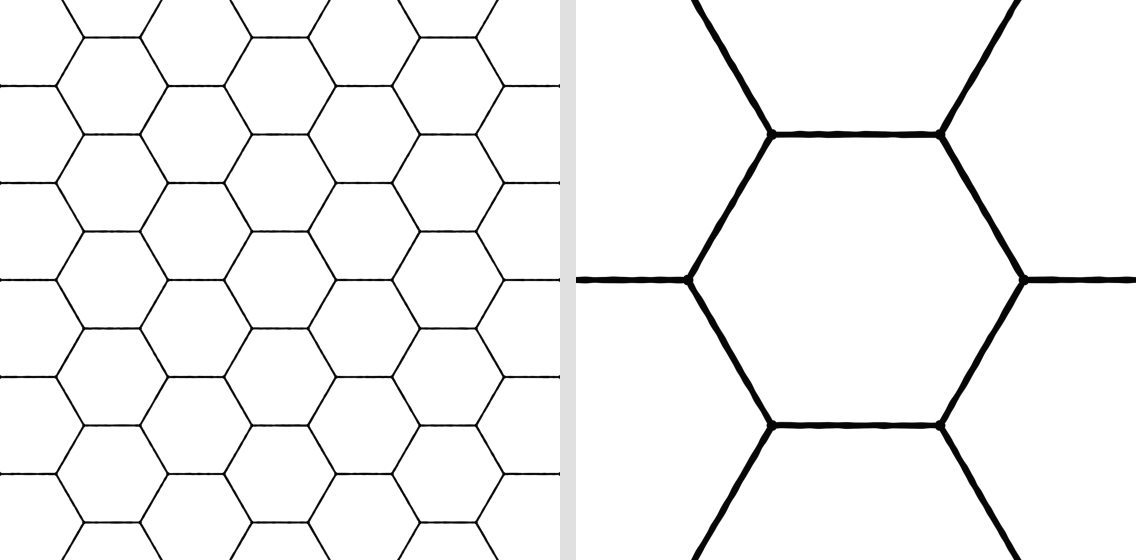
Left: the whole. Right: its middle third, enlarged.
Give the GLSL for this pattern, as a Shadertoy shader.

```glsl
const float SIDE = 0.1;            // hexagon side, in canvas heights
const float HALF_LINE = 0.0019;
const float JOINT_RADIUS = 0.0032;
const float ROUGHNESS = 0.0006;
const float SQRT3 = 1.7320508;
const vec3 PAPER = vec3(1.0);
const vec3 INK = vec3(0.025);

float hash(vec2 p) {
    p = fract(p * vec2(0.1031, 0.1137));
    p += dot(p, p.yx + 33.33);
    return fract((p.x + p.y) * p.x * 7.31);
}

float valueNoise(vec2 p) {
    vec2 i = floor(p), f = fract(p);
    f = f * f * (3.0 - 2.0 * f);
    float low = mix(hash(i), hash(i + vec2(1, 0)), f.x);
    float high = mix(hash(i + vec2(0, 1)), hash(i + vec2(1, 1)), f.x);
    return mix(low, high, f.y);
}

// Offset from the nearest centre of a flat-topped hexagon grid
vec2 hexLocal(vec2 p, float side) {
    vec2 period = side * vec2(3.0, SQRT3);
    vec2 a = mod(p + 0.5 * period, period) - 0.5 * period;
    vec2 b = mod(p, period) - 0.5 * period;
    return dot(a, a) < dot(b, b) ? a : b;
}

float edgeDistance(vec2 local, float side) {
    vec2 q = abs(local);
    return 0.5 * SQRT3 * side - max(q.y, dot(q, vec2(0.5 * SQRT3, 0.5)));
}

float cornerDistance(vec2 local, float side) {
    vec2 q = abs(local);
    return min(distance(q, vec2(side, 0.0)),
               distance(q, side * vec2(0.5, 0.5 * SQRT3)));
}

float coverage(float signedDistance, float pixel) {
    return smoothstep(0.75 * pixel, -0.75 * pixel, signedDistance);
}

void mainImage(out vec4 fragColor, in vec2 fragCoord) {
    float pixel = 1.0 / iResolution.y;
    vec2 p = (fragCoord - 0.5 * iResolution.xy) * pixel;
    vec2 local = hexLocal(p, SIDE);

    // Slightly uneven pen weight
    float weight = HALF_LINE + ROUGHNESS * (valueNoise(p * 180.0 + 200.0) - 0.5);

    // Cell walls joined by small round dots
    float line = edgeDistance(local, SIDE) - weight;
    float joint = cornerDistance(local, SIDE) - JOINT_RADIUS;
    float ink = coverage(min(line, joint), pixel);

    fragColor = vec4(mix(PAPER, INK, ink), 1.0);
}
```
